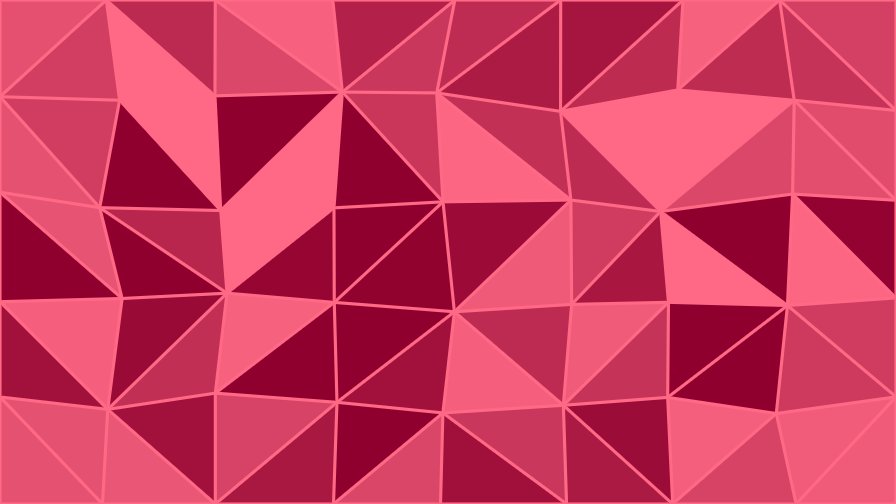
This background is drawn by a WebGL 1 fragment shader. Its source:

```glsl
precision highp float;
// A low-poly wall: a grid of jittered corners, each cell split along a random
// diagonal into two triangles. Every triangle gets a random shade between two
// crimsons, and all edges are stroked with the lightest tone.

#define GRID vec2(8.0, 5.0)              // cells across and down
#define JITTER 0.11                      // corner shift, in cells
#define LINE_WIDTH 0.0062                // stroke width, in canvas heights
#define CONTRAST 1.2                     // above 1 saturates some shades
#define SEED 3.7
#define DARK vec3(0.565, 0.0, 0.18)
#define LIGHT vec3(1.0, 0.412, 0.522)

uniform vec2 u_resolution;

float hash(vec2 p, float salt) {
  return fract(sin(dot(p, vec2(127.1, 311.7)) + (salt + SEED) * 74.7) * 43758.55);
}

// Grid corner in canvas heights; outer corners only slide along the border.
vec2 corner(vec2 id, vec2 cellSize) {
  vec2 freeAxis = step(0.5, id) * step(id, GRID - 0.5);
  vec2 shift = vec2(hash(id, 1.0), hash(id, 2.0)) * 2.0 - 1.0;
  float onCanvas = step(0.0, min(id.x, id.y)) * step(0.0, min(GRID.x - id.x, GRID.y - id.y));
  return (id + shift * freeAxis * JITTER * onCanvas) * cellSize;
}

float segmentDistance(vec2 p, vec2 a, vec2 b) {
  vec2 ab = b - a;
  float t = clamp(dot(p - a, ab) / dot(ab, ab), 0.0, 1.0);
  return length(p - a - ab * t);
}

// Positive when p lies to the left of the line from a to b.
float side(vec2 p, vec2 a, vec2 b) {
  vec2 ab = b - a;
  vec2 ap = p - a;
  return ab.x * ap.y - ab.y * ap.x;
}

vec3 triangleColor(vec2 id, float half_) {
  float shade = (hash(id, 4.0 + half_) - 0.5) * CONTRAST + 0.5;
  return mix(DARK, LIGHT, clamp(shade, 0.0, 1.0));
}

void main() {
  vec2 p = gl_FragCoord.xy / u_resolution.y;
  vec2 cellSize = vec2(u_resolution.x / u_resolution.y, 1.0) / GRID;
  vec2 home = floor(p / cellSize);
  vec3 color = LIGHT;
  float edge = 1.0;

  // Jitter can push a neighbour's triangle over this point, so test 3 x 3 cells.
  for (int j = -1; j <= 1; j++) {
    for (int i = -1; i <= 1; i++) {
      vec2 id = home + vec2(float(i), float(j));
      vec2 a = corner(id, cellSize);
      vec2 b = corner(id + vec2(1.0, 0.0), cellSize);
      vec2 c = corner(id + vec2(1.0, 1.0), cellSize);
      vec2 d = corner(id + vec2(0.0, 1.0), cellSize);

      // Fill: inside the cell, the diagonal picks the triangle.
      bool rising = hash(id, 3.0) < 0.5;
      float diagonal = rising ? side(p, a, c) : side(p, b, d);
      float inside = min(min(side(p, a, b), side(p, b, c)),
                         min(side(p, c, d), side(p, d, a)));
      if (inside >= 0.0) color = triangleColor(id, step(0.0, diagonal));

      // Strokes: the cell's lower and left sides, then its diagonal.
      edge = min(edge, min(segmentDistance(p, a, b), segmentDistance(p, a, d)));
      edge = min(edge, rising ? segmentDistance(p, a, c) : segmentDistance(p, b, d));
    }
  }

  float stroke = clamp((0.5 * LINE_WIDTH - edge) * u_resolution.y + 0.5, 0.0, 1.0);
  gl_FragColor = vec4(mix(color, LIGHT, stroke), 1.0);
}
```
